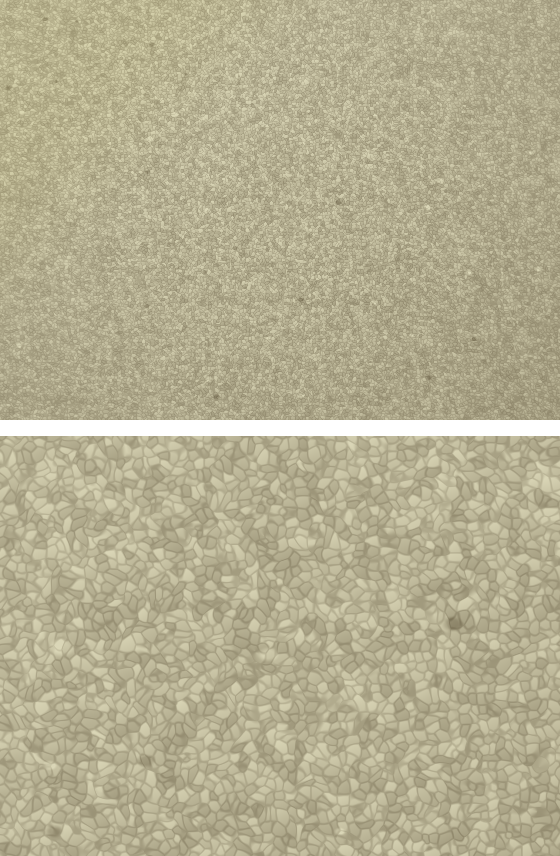
Top: the whole. Bottom: its middle third, enlarged.
A WebGL 1 fragment shader for this texture:

```glsl
precision highp float;
uniform vec2 u_resolution;

vec2 hash2(vec2 p) {
  vec3 h = fract(p.xyx * vec3(0.1031, 0.1030, 0.0973));
  h += dot(h, h.yzx + 33.33);
  return fract((h.xx + h.yz) * h.zy);
}

float gradientNoise(vec2 p) {
  vec2 i = floor(p), f = fract(p);
  vec2 u = f * f * f * (f * (f * 6.0 - 15.0) + 10.0);
  vec2 e = vec2(0.0, 1.0);
  float a = dot(hash2(i) * 2.0 - 1.0, f);
  float b = dot(hash2(i + e.yx) * 2.0 - 1.0, f - e.yx);
  float c = dot(hash2(i + e.xy) * 2.0 - 1.0, f - e.xy);
  float d = dot(hash2(i + e.yy) * 2.0 - 1.0, f - e.yy);
  return mix(mix(a, b, u.x), mix(c, d, u.x), u.y);
}

// Overlapping flakes: cells of a Voronoi pattern with stretched distances
float flakes(vec2 p, float lean, float spread, float sharpness) {
  vec2 cell = floor(p);
  float nearest = 9.0, second = 9.0, toneSum = 0.0, weightSum = 0.0;
  vec2 nearestOffset = vec2(0.0);
  for (int y = -2; y <= 2; y++) {
    for (int x = -2; x <= 2; x++) {
      vec2 id = cell + vec2(float(x), float(y));
      vec2 offset = p - id - hash2(id + 17.0);
      vec2 trait = hash2(id + 251.0);
      float angle = lean + (trait.x - 0.5) * 3.14 * spread;
      float stretch = mix(1.0, 1.65, hash2(id + 83.0).x);
      vec2 along = vec2(cos(angle), sin(angle));
      vec2 q = vec2(dot(offset, along), dot(offset, vec2(-along.y, along.x)));
      float d = length(q * vec2(1.0 / stretch, stretch));
      float weight = exp(-sharpness * d);
      toneSum += weight * (trait.y - 0.5);
      weightSum += weight;
      if (d < nearest) {
        second = nearest;
        nearest = d;
        nearestOffset = offset;
      } else {
        second = min(second, d);
      }
    }
  }
  float crevice = smoothstep(0.0, 5.5 / sharpness, second - nearest);
  float relief = dot(nearestOffset, vec2(-0.4, 0.9)) * crevice;
  return 0.72 * toneSum / weightSum + 0.48 * (crevice - 0.6) + 0.2 * relief;
}

// Rare pebbles (positive) and dark specks (negative)
float specks(vec2 p) {
  vec2 id = floor(p);
  vec2 trait = hash2(id + 409.0);
  float d = length((fract(p) - 0.25 - 0.5 * hash2(id)) * vec2(0.8, 1.1));
  float radius = mix(0.04, 0.1, trait.y);
  float spot = 1.0 - smoothstep(radius * 0.5, radius * 1.3, d);
  return spot * (step(0.86, trait.x) * 0.55 - step(trait.x, 0.1) * 0.6);
}

void main() {
  vec2 p = gl_FragCoord.xy / u_resolution.y;
  vec2 fromCentre = p - vec2(0.5 * u_resolution.x / u_resolution.y, 0.5);

  // Focus softens and flakes line up away from the centre
  float blur = smoothstep(0.15, 0.75, length(fromCentre));
  float lean = mix(-0.15, -0.5, smoothstep(-0.3, 0.4, fromCentre.x));
  float spread = mix(1.0, 0.6, smoothstep(0.1, 0.5, abs(fromCentre.x)));
  vec2 warp = 0.003 * vec2(gradientNoise(p * 60.0), gradientNoise(p * 60.0 + 40.0));
  float grain = flakes((p + warp) * 125.0, lean, spread, mix(15.0, 9.0, blur));

  // Light falls from the upper left
  float light = 0.64 - 0.15 * fromCentre.x + 0.26 * fromCentre.y;
  light -= 0.12 * dot(fromCentre, fromCentre);
  float clumps = 0.16 * gradientNoise(p * 34.0) + 0.09 * gradientNoise(p * 9.0 + 5.0);

  float tone = light + clumps + grain * mix(1.05, 0.85, blur) + specks(p * 13.0);
  vec3 shade = vec3(0.59, 0.56, 0.45);
  vec3 sand = vec3(0.78, 0.76, 0.64);
  vec3 color = mix(shade, sand, clamp(tone, -0.5, 1.4));
  color.b -= 0.025 * smoothstep(0.3, 0.8, fromCentre.y - fromCentre.x);
  gl_FragColor = vec4(color, 1.0);
}
```
